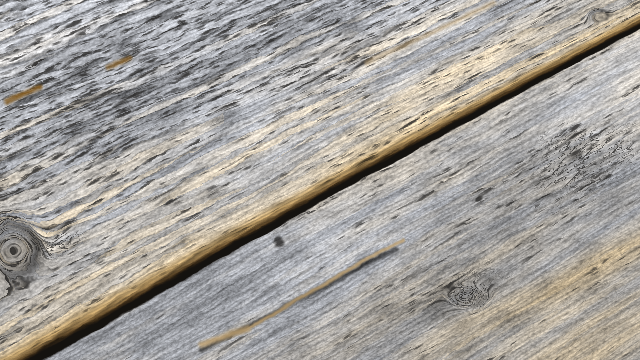
Give the GLSL for this texture, as a Shadertoy shader.

```glsl
vec2 hash2(vec2 q) {
    return fract(sin(vec2(dot(q, vec2(127.1, 311.7)), dot(q, vec2(269.5, 183.3)))) * 43758.5);
}

// Cellular noise: nearest distance, gap to the second nearest, cell id
vec3 cells(vec2 q) {
    vec2 base = floor(q);
    vec3 res = vec3(9.0, 9.0, 0.0);
    for (int j = -1; j <= 1; j++)
    for (int i = -1; i <= 1; i++) {
        vec2 id = base + vec2(i, j);
        vec2 rnd = hash2(id);
        float d = length(id + rnd - q);
        if (d < res.x) res = vec3(d, res.x, fract(rnd.x * 17.0 + rnd.y * 31.0));
        else res.y = min(res.y, d);
    }
    return vec3(res.x, res.y - res.x, res.z);
}

float sines(vec2 q) {
    float sum = 0.0, amp = 0.5;
    for (int i = 0; i < 5; i++) {
        sum += amp * sin(q.x + 1.7 * sin(q.y)) * cos(q.y - 0.6 * q.x);
        q = mat2(1.5, 0.9, -0.9, 1.5) * q + 2.3;
        amp *= 0.65;
    }
    return sum;
}

float blob(vec2 p, vec2 centre, vec2 size) {
    vec2 d = p - centre;
    d = vec2(dot(d, vec2(0.87, 0.49)), dot(d, vec2(-0.49, 0.87))) / size;
    return exp(-dot(d, d));
}

float streak(vec2 p, vec2 a, vec2 b, float width) {
    vec2 ab = b - a;
    float t = clamp(dot(p - a, ab) / dot(ab, ab), 0.0, 1.0);
    return smoothstep(width, 0.0, length(p - a - t * ab));
}

void mainImage(out vec4 fragColor, in vec2 fragCoord) {
    vec2 p = fragCoord / iResolution.y;

    // Joint height and grain lines fanning away from it
    float joint = p.y - 0.555 * p.x + 0.061 - 0.012 * sin(1.77 * p.x);
    float upper = smoothstep(-0.004, 0.004, joint);
    float across = joint / (1.0 - (joint > 0.0 ? 0.2 : 0.1) * p.x);
    float along = dot(p, vec2(0.87, 0.49));
    float corner = smoothstep(0.3, 0.8, across);
    float stain = sines(vec2(along * 4.0, across * 13.0));
    float mottle = sines(p * vec2(19.0, 27.0) + 3.0);
    float c = across + 0.005 * sin(along * 7.0 + across * 13.0) + 0.0035 * mottle;

    // Knots bend the grain into rings
    vec4 knots[3] = vec4[3](vec4(0.035, 0.31, 0.075, 0.6),
                            vec4(1.662, 0.956, 0.026, 0.5),
                            vec4(1.3, 0.172, 0.04, 0.3));
    float knotShade = 0.0;
    for (int i = 0; i < 3; i++) {
        vec4 k = knots[i];
        vec2 d = (p - k.xy) * (i == 0 ? vec2(1.0) : vec2(0.85, 1.5));
        float r = length(d) * (1.0 + 0.15 * mottle) / k.z;
        c = mix(c, r * k.z * 0.6, (i == 0 ? 0.7 : 0.3) * exp(-r * r * r));
        float rim = exp(-pow((r - 0.95) * 5.0, 2.0)) * (0.6 + 0.4 * d.x / (k.z * max(r, 0.2)));
        knotShade += k.w * (rim + 0.5 * smoothstep(1.1, 0.6, r));
    }

    // Fibres, ridges and ragged splinters
    float ragged = sines(vec2(along * 30.0, c * 95.0));
    vec3 fine = cells(vec2(along * 7.0, c * 115.0 + 0.3 * ragged));
    vec3 ridge = cells(vec2(along * 1.6, c * 36.0 + 0.25 * ragged));
    vec3 dash = cells(vec2(along * 9.0 + 0.4 * ragged, c * 58.0 + 0.45 * ragged));
    vec3 fleck = cells(vec2(along * 22.0, c * 110.0 + 0.5 * ragged) + 7.0);
    float grit = cells(p * vec2(100.0, 130.0) + ragged).x - 0.45;

    // Broad light and shade
    float tone = mix(0.68, 0.755, upper) + 0.07 * stain + 0.05 * mottle;
    tone += 0.07 * blob(p, vec2(0.95, 0.72), vec2(0.7, 0.16));
    tone += 0.09 * blob(p, vec2(0.2, 0.98), vec2(0.4, 0.14));
    tone += 0.13 * blob(p, vec2(1.7, 0.74), vec2(0.25, 0.13));
    tone += 0.06 * blob(p, vec2(0.95, 0.3), vec2(0.3, 0.1));
    tone -= 0.06 * blob(p, vec2(0.2, 0.62), vec2(0.4, 0.12));
    tone -= 0.1 * blob(p, vec2(0.45, 0.08), vec2(0.3, 0.09));
    tone -= 0.12 * blob(p, vec2(1.2, 0.17), vec2(0.4, 0.1));
    tone -= 0.08 * blob(p, vec2(1.42, 0.5), vec2(0.2, 0.12));
    tone -= 0.26 * (fine.x - 0.45) + 0.2 * grit;
    tone += 0.07 * ragged + 0.17 * (ridge.z - 0.5) * mix(0.5, 1.0, upper);
    tone -= (0.13 + 0.14 * corner) * smoothstep(0.2, 0.0, ridge.y) * upper;

    // Warm timber showing through the grey
    float warm = 0.25 + 0.3 * stain + 0.6 * (ridge.z - 0.5) * mix(0.4, 1.0, upper);
    warm += 0.8 * blob(p, vec2(1.55, 0.2), vec2(0.4, 0.045));
    warm += 0.55 * blob(p, vec2(1.65, 0.05), vec2(0.3, 0.1));
    warm += 0.65 * upper * exp(-across * 6.0) - 0.3 * corner;
    warm -= 0.3 * blob(p, vec2(0.6, 0.15), vec2(0.5, 0.12));
    vec3 col = tone * mix(vec3(0.98, 0.995, 1.03), vec3(1.06, 0.96, 0.79), clamp(warm, 0.0, 1.0));

    // Dark splinters gather in worn places
    float wear = mix(0.2, 0.36 + 0.22 * corner, upper) + 0.3 * stain;
    wear += 0.3 * blob(p, vec2(0.3, 0.7), vec2(0.3, 0.12)) + 0.35 * blob(p, vec2(1.6, 0.55), vec2(0.2, 0.12));
    float dark = smoothstep(0.4, 0.08, dash.x + 0.15 * ragged) * smoothstep(0.0, 0.3, wear - dash.z);
    dark = max(dark, 0.8 * smoothstep(0.45, 0.1, fleck.x) * smoothstep(0.0, 0.3, wear - fleck.z));

    // Cracked patches and isolated pits
    float split = cells(vec2(along * 15.0, c * 34.0) + 0.8 * ragged).y;
    float patchy = blob(p, vec2(1.62, 0.56), vec2(0.17, 0.1)) + blob(p, vec2(0.17, 0.32), vec2(0.07, 0.05))
                 + 0.8 * blob(p, vec2(1.3, 0.2), vec2(0.1, 0.05));
    dark = max(dark, smoothstep(0.15, 0.0, split) * smoothstep(0.2, 0.8, patchy + 0.35 * mottle));
    float pits = blob(p, vec2(1.331, 0.449), vec2(0.016, 0.01)) + blob(p, vec2(0.775, 0.329), vec2(0.018, 0.02))
               + blob(p, vec2(0.336, 0.71), vec2(0.035, 0.013)) + blob(p, vec2(1.6, 0.57), vec2(0.03, 0.018));
    dark = max(dark, smoothstep(0.35, 1.0, pits + 0.5 * ragged * pits));
    col = mix(col, vec3(0.15, 0.145, 0.14), clamp(0.8 * dark + knotShade, 0.0, 0.88));

    // Exposed golden slivers, with a shadow below the long one
    vec2 q = p + vec2(0.0, 0.005 * mottle);
    float sliver = max(streak(q, vec2(0.56, 0.042), vec2(0.69, 0.088), 0.016),
                       streak(q, vec2(0.69, 0.088), vec2(1.12, 0.336), 0.009));
    col *= 1.0 - 0.55 * streak(q, vec2(0.56, 0.026), vec2(1.1, 0.308), 0.013);
    sliver = max(sliver, 0.6 * streak(q, vec2(1.02, 0.826), vec2(1.37, 0.995), 0.014));
    col = mix(col, vec3(0.74, 0.62, 0.43), 0.8 * sliver);
    float amber = max(streak(q, vec2(0.02, 0.717), vec2(0.11, 0.758), 0.015),
                      streak(q, vec2(0.3, 0.815), vec2(0.36, 0.838), 0.013));
    col = mix(col, vec3(0.5, 0.35, 0.13), amber * (0.8 + 0.3 * ragged));

    // Golden rounded edge falling into the black joint
    float depth = joint / (1.1 - 0.3 * p.x) + 0.003 * mottle + 0.004 * ragged;
    vec3 edge = mix(vec3(0.27, 0.19, 0.09), vec3(0.72, 0.6, 0.4), smoothstep(0.014, 0.05, depth));
    edge *= 1.2 - 0.5 * fine.x + 0.15 * ragged - 0.3 * dark;
    col = mix(col, edge, upper * smoothstep(0.08, 0.04, depth));
    col = mix(col, vec3(0.08, 0.07, 0.06), smoothstep(-0.014, -0.007, depth) * smoothstep(0.026, 0.01, depth));

    fragColor = vec4(clamp(col, 0.0, 1.0), 1.0);
}
```
